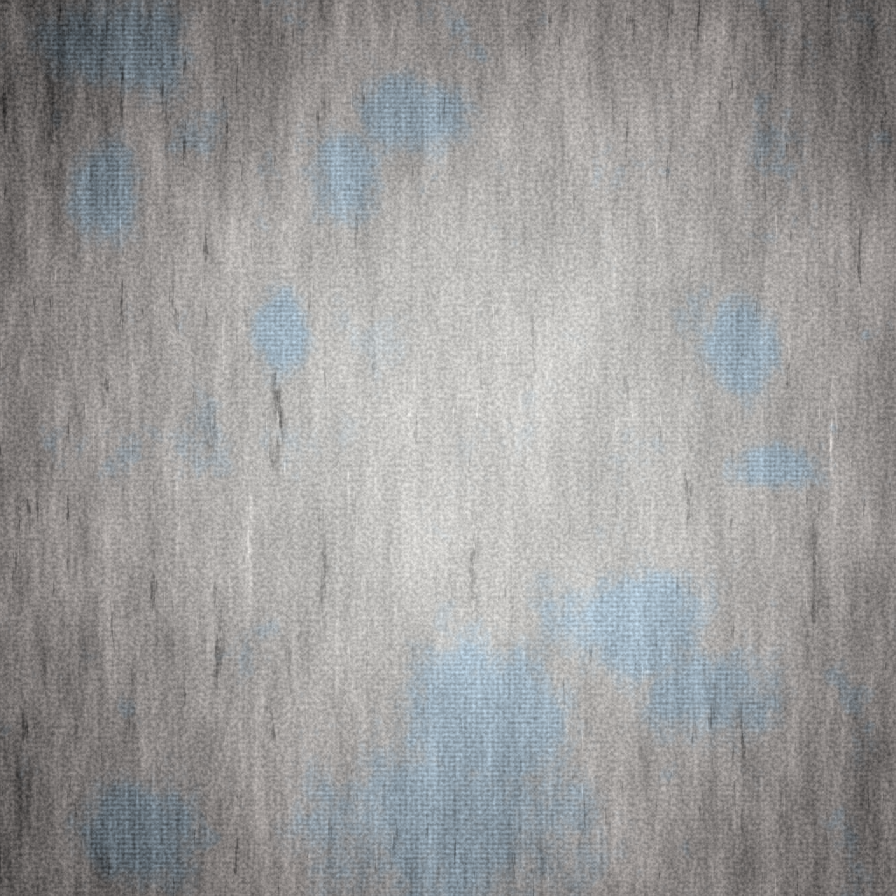
Give the GLSL for this texture, as a WebGL 2 fragment shader.

```glsl
#version 300 es
precision highp float;
// Weathered grey canvas: a pale glowing centre with darkened borders,
// worn blue patches showing the weave, and vertical drips and scratches.
// Stretched gradient noise makes the grime; loops place the larger marks.

uniform vec2 u_resolution;
out vec4 fragColor;

float hash(vec2 p) {
    vec3 q = fract(vec3(p.xyx) * 0.1031);
    q += dot(q, q.yzx + 33.33);
    return fract((q.x + q.y) * q.z);
}

float gradientNoise(vec2 p) {
    vec2 cell = floor(p), f = p - cell;
    vec2 s = f * f * f * (f * (f * 6.0 - 15.0) + 10.0);
    vec4 dots;
    for (int i = 0; i < 4; i++) {
        vec2 corner = vec2(i & 1, i >> 1);
        float angle = 6.2832 * hash(cell + corner);
        dots[i] = dot(vec2(cos(angle), sin(angle)), f - corner);
    }
    return 1.4 * mix(mix(dots.x, dots.y, s.x), mix(dots.z, dots.w, s.x), s.y);
}

float fbm(vec2 p) {
    float sum = 0.0, amplitude = 0.55;
    for (int i = 0; i < 4; i++) {
        sum += amplitude * gradientNoise(p);
        p = p * 2.03 + vec2(17.3, 9.1);
        amplitude *= 0.55;
    }
    return sum;
}

// Worn patches: centre xy, radii zw
const vec4 PATCHES[12] = vec4[](
    vec4(0.46, 0.87, 0.07, 0.05), vec4(0.38, 0.81, 0.04, 0.06),
    vec4(0.14, 0.95, 0.09, 0.06), vec4(0.12, 0.79, 0.04, 0.06),
    vec4(0.31, 0.63, 0.04, 0.05), vec4(0.83, 0.61, 0.05, 0.06),
    vec4(0.86, 0.48, 0.05, 0.03), vec4(0.70, 0.30, 0.10, 0.07),
    vec4(0.55, 0.20, 0.11, 0.09), vec4(0.50, 0.07, 0.16, 0.10),
    vec4(0.80, 0.23, 0.08, 0.06), vec4(0.16, 0.07, 0.07, 0.06));

// Streaks: centre xy, half length, strength (negative is pale)
const vec4 STREAKS[12] = vec4[](
    vec4(0.310, 0.540, 0.050, 0.42), vec4(0.233, 0.520, 0.050, 0.28),
    vec4(0.247, 0.270, 0.060, 0.32), vec4(0.360, 0.355, 0.040, 0.30),
    vec4(0.770, 0.465, 0.035, 0.36), vec4(0.060, 0.860, 0.120, 0.32),
    vec4(0.910, 0.350, 0.070, 0.30), vec4(0.830, 0.180, 0.040, 0.36),
    vec4(0.528, 0.375, 0.050, 0.28), vec4(0.928, 0.520, 0.050, -0.38),
    vec4(0.198, 0.430, 0.060, -0.18), vec4(0.278, 0.390, 0.050, -0.20));

float patchMask(vec2 uv) {
    float cover = 0.0;
    for (int i = 0; i < 12; i++) {
        vec2 d = (uv - PATCHES[i].xy) / PATCHES[i].zw;
        cover = max(cover, exp(-0.8 * dot(d, d)));
    }
    float ragged = fbm(uv * vec2(13.0, 10.0) + 4.0);
    float fray = fbm(uv * vec2(70.0, 55.0));
    float placed = smoothstep(0.28, 0.85, cover + 0.45 * ragged + 0.22 * fray);
    // Smaller stray stains, mostly away from the centre
    float rim = smoothstep(0.08, 0.45, length(uv - vec2(0.52, 0.5)));
    float stray = smoothstep(0.22, 0.55, fbm(uv * vec2(11.0, 9.0) + 31.0) + 0.25 * fray);
    return max(placed, stray * mix(0.25, 0.65, rim));
}

float streakShade(vec2 uv) {
    float shade = 0.0;
    float broken = smoothstep(-0.3, 0.35, fbm(uv * vec2(120.0, 26.0)));
    for (int i = 0; i < 12; i++) {
        vec4 streak = STREAKS[i];
        vec2 d = uv - streak.xy;
        d.x += 0.005 * gradientNoise(vec2(float(i) * 7.3, uv.y * 18.0));
        float width = streak.w < 0.0 ? 0.0022 : 0.0025 + 0.05 * streak.z;
        d /= vec2(width, streak.z);
        shade += streak.w * exp(-d.x * d.x - d.y * d.y) * broken;
    }
    return shade;
}

void main() {
    vec2 uv = gl_FragCoord.xy / u_resolution;

    // Pale centre fading into dark borders
    vec2 d = uv - vec2(0.54, 0.52);
    d.y *= d.y < 0.0 ? 0.9 : 1.05;
    float tone = 0.80 * exp(-1.75 * dot(d, d));
    float edge = smoothstep(0.15, 0.6, length(d));

    // Cloudy grime and vertical brushing
    tone += 0.07 * fbm(uv * vec2(8.0, 4.0) + 12.0);
    tone += mix(0.06, 0.13, edge) * fbm(uv * vec2(38.0, 5.0));
    tone += mix(0.05, 0.10, edge) * fbm(uv * vec2(110.0, 16.0) + 8.0);

    // Sparse dark drips, then pale scuffs
    float drip = fbm(uv * vec2(85.0, 13.0) + 53.0);
    tone *= 1.0 - mix(0.12, 0.38, edge) * smoothstep(0.32, 0.65, drip);
    float scuff = fbm(uv * vec2(130.0, 14.0) + 91.0);
    tone += 0.10 * smoothstep(0.38, 0.7, scuff);
    tone *= 1.0 - streakShade(uv);

    // Threads, strongest where the paint is worn
    float worn = patchMask(uv);
    vec2 thread = sin(uv * 6.2832 * vec2(165.0, 185.0));
    tone += (0.008 + 0.028 * worn) * (0.6 * thread.x + thread.y);
    tone += 0.09 * gradientNoise(uv * 230.0) + 0.07 * (hash(floor(uv * 512.0)) - 0.5);

    vec3 grey = tone * mix(vec3(1.0, 0.995, 0.98), vec3(1.03, 0.99, 0.975), edge);
    vec3 blue = tone * vec3(0.87, 0.99, 1.08);
    fragColor = vec4(clamp(mix(grey, blue, 0.85 * worn), 0.0, 1.0), 1.0);
}
```
